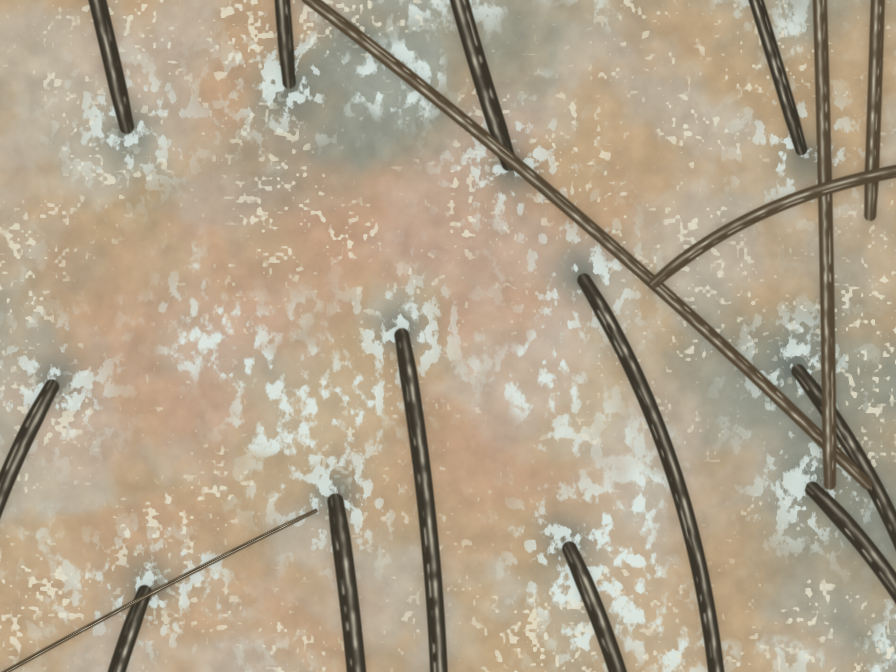
A WebGL 1 fragment shader for this texture:

```glsl
precision highp float;
uniform vec2 u_resolution;

#define HAIR_WIDTH 0.0105
#define EDGE_SOFT 0.002
#define BEND 0.75
#define SHADOW 0.10
#define GLINT_SCALE 85.0
#define GLINT_GAIN 0.8
#define HALO_SIZE 0.065
#define HALO_GAIN 0.95
#define SEED 7.0

const vec3 TAN = vec3(0.735, 0.64, 0.505);
const vec3 PALE = vec3(0.74, 0.70, 0.62);
const vec3 GREY = vec3(0.575, 0.585, 0.53);
const vec3 PINK = vec3(0.77, 0.61, 0.52);
const vec3 FOLLICLE = vec3(0.40, 0.44, 0.42);
const vec3 GLARE = vec3(0.87, 0.92, 0.90);
const vec3 GLINT = vec3(0.91, 0.89, 0.80);
const vec3 HAIR_DARK = vec3(0.23, 0.21, 0.17);
const vec3 HAIR_BROWN = vec3(0.33, 0.28, 0.21);
const vec3 HAIR_SHEEN = vec3(0.76, 0.74, 0.66);

struct Hair { vec2 root; vec2 dir; float bend; float len; float width; };

float hash(vec2 p) {
  vec3 q = fract(p.xyx * 0.1031);
  q += dot(q, q.yzx + 33.33);
  return fract((q.x + q.y) * q.z);
}

float noise(vec2 p) {
  vec2 i = floor(p), f = fract(p);
  f = f * f * (3.0 - 2.0 * f);
  return mix(mix(hash(i), hash(i + vec2(1, 0)), f.x),
             mix(hash(i + vec2(0, 1)), hash(i + vec2(1, 1)), f.x), f.y);
}

float fbm(vec2 p) {
  float sum = 0.0, amp = 0.533;
  for (int i = 0; i < 4; i++) {
    sum += amp * noise(p);
    p = mat2(1.6, 1.2, -1.2, 1.6) * p + 17.3;
    amp *= 0.5;
  }
  return sum;
}

// Mottled skin with cool edges, glare patches and fine clustered glints
vec3 skin(vec2 p, float fleck) {
  vec2 w = mat2(0.8, 0.6, -0.6, 0.8) * p + 0.09 * vec2(fbm(p * 9.0), fbm(p * 9.0 + 20.0));
  vec2 off = p - vec2(0.5, 0.5);
  vec3 c = mix(TAN, PALE, smoothstep(0.46, 0.68, fbm(w * 6.0 + 31.0)));
  c = mix(c, PINK, 0.7 * exp(-5.0 * dot(off, off)) * smoothstep(0.3, 0.6, fbm(w * 4.0 + 71.0)));
  c = mix(c, GREY, smoothstep(0.46, 0.74, fbm(w * 2.8 + 53.0) + 0.10 * dot(off, off)));
  c *= 0.92 + 0.16 * fbm(p * 40.0);
  float wet = smoothstep(0.36, 0.70, fbm(w * 7.0 + 90.0));
  float glare = smoothstep(0.54, 0.74, fbm(w * 4.5 + 140.0));
  c = mix(c, GLARE, glare * (0.15 + 0.75 * smoothstep(0.48, 0.68, fleck)));
  float grain = 0.5 * noise(w * GLINT_SCALE) + 0.5 * noise(p * GLINT_SCALE * 2.1);
  float low = 0.76 - 0.17 * wet;
  return mix(c, GLINT, GLINT_GAIN * smoothstep(low, low + 0.17, grain) * (0.4 + 0.6 * wet));
}

// Jittered grid of roots: upper hairs rise, lower ones fan out downward
Hair rootedHair(float i) {
  vec2 cell = vec2(mod(i, 4.0), floor(i / 4.0));
  vec2 jitter = vec2(hash(cell + SEED), hash(cell + SEED + 40.0)) - 0.5;
  float pick = hash(cell + SEED + 80.0);
  vec2 root = (cell + 0.5 + 0.65 * jitter) * vec2(0.333, 0.31) + vec2(0.0, 0.06);
  float rises = step(1.5, cell.y + 0.35 * cell.x * pick);
  vec2 down = normalize(vec2(1.2 * (root.x - 0.42) + 0.3 * jitter.y, -1.0));
  vec2 up = normalize(vec2(0.4 * jitter.y - 0.18, 1.0));
  float bend = mix(-BEND * down.x, 0.3 * jitter.x, rises);
  return Hair(root, mix(down, up, rises), bend, 0.5 + 0.4 * pick, HAIR_WIDTH * (1.0 + 0.4 * pick));
}

// Loose strands: long diagonal, fine wisp, two uprights and an arch
Hair looseHair(float i) {
  float j = i - 2.0;
  if (i < 1.5) return Hair(vec2(1.29 - 0.82 * i, 0.28 - 0.04 * i),
    vec2(cos(2.36 + 1.23 * i), sin(2.36 + 1.23 * i)), 0.06, 1.1 - 0.5 * i, HAIR_WIDTH * (0.9 - 0.6 * i));
  if (i < 3.5) return Hair(vec2(1.235 + 0.06 * j, 0.28 + 0.4 * j),
    normalize(vec2(0.05 * j - 0.01, 1.0)), 0.015, 1.0, HAIR_WIDTH);
  return Hair(vec2(0.975, 0.58), vec2(0.75, 0.66), -0.79, 0.5, HAIR_WIDTH * 0.9);
}

// Blue-grey follicle shadow and speckled glare around a root
vec3 addRoot(vec3 c, vec2 p, Hair h, float fleck) {
  vec2 q = p - h.root, s = q + 0.015 * h.dir;
  c = mix(c, FOLLICLE, 0.6 * exp(-dot(s, s) / (0.35 * HALO_SIZE * HALO_SIZE)));
  float halo = exp(-dot(q, q) / (HALO_SIZE * HALO_SIZE));
  return mix(c, GLARE, HALO_GAIN * smoothstep(0.56, 0.70, fleck + 0.07 * halo) * sqrt(halo));
}

// Bent rounded strand with dark rims and a narrow broken sheen
vec3 addHair(vec3 c, vec2 p, Hair h, vec3 tint) {
  vec2 q = p - h.root;
  float along = dot(q, h.dir), t = clamp(along, 0.0, h.len);
  float side = dot(q, vec2(-h.dir.y, h.dir.x)) - h.bend * t * t;
  side /= sqrt(1.0 + 4.0 * h.bend * h.bend * t * t);
  float w = h.width * mix(0.85, 1.0, smoothstep(0.0, 0.06, t));
  float d = length(vec2(along - t, side)) - w, soft = max(EDGE_SOFT, 0.7 / u_resolution.y);
  c *= 1.0 - SHADOW * exp(-max(d, 0.0) / 0.008);
  float x = side / w;
  float broken = noise(vec2(along * 75.0, x * 2.0 + h.root.x * 90.0));
  float sheen = exp(-14.0 * (x - 0.2) * (x - 0.2)) * (0.2 + 0.8 * broken);
  sheen += 0.6 * exp(-30.0 * (x + 0.45) * (x + 0.45)) * smoothstep(0.4, 0.9, broken);
  vec3 strand = mix(tint, HAIR_SHEEN, min(sheen, 1.0) * (0.4 + 0.6 * smoothstep(0.0, 0.05, t)));
  return mix(c, strand, 1.0 - smoothstep(-soft, soft, d));
}

void main() {
  vec2 p = gl_FragCoord.xy / u_resolution.y;
  float fleck = fbm(p * vec2(62.0, 48.0) + 5.0);
  vec3 c = skin(p, fleck);
  for (int i = 0; i < 12; i++) c = addRoot(c, p, rootedHair(float(i)), fleck);
  for (int i = 0; i < 12; i++) c = addHair(c, p, rootedHair(float(i)), HAIR_DARK);
  for (int i = 0; i < 5; i++) c = addHair(c, p, looseHair(float(i)), HAIR_BROWN);
  gl_FragColor = vec4(c, 1.0);
}
```
